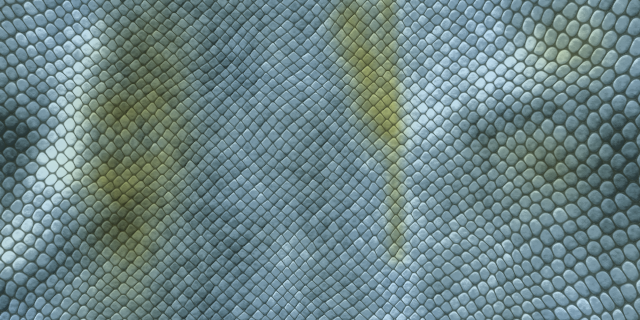
Write a Shadertoy shader that draws this texture.

```glsl
const vec3 SHADOW = vec3(0.16, 0.23, 0.25);
const vec3 SLATE = vec3(0.33, 0.45, 0.51);
const vec3 STEEL = vec3(0.47, 0.60, 0.69);
const vec3 SHEEN = vec3(0.76, 0.88, 0.97);
const vec3 OLIVE = vec3(0.41, 0.43, 0.24);
const float SPINE_X = 0.86;       // where the scales are smallest
const float SPINE_DENSITY = 25.0; // scales per canvas height at the spine
const float SPREAD = 0.9;         // growth of the scales away from the spine

float hash(vec2 p) {
    vec3 h = fract(p.xyx * 0.1031);
    h += dot(h, h.yzx + 33.33);
    return fract((h.x + h.y) * h.z);
}

float noise(vec2 p) {
    vec2 i = floor(p), f = fract(p);
    f = f * f * (3.0 - 2.0 * f);
    return mix(mix(hash(i), hash(i + vec2(1, 0)), f.x),
               mix(hash(i + vec2(0, 1)), hash(i + vec2(1, 1)), f.x), f.y);
}

float fbm(vec2 p) {
    float sum = 0.0, amp = 0.5;
    for (int i = 0; i < 4; i++) {
        sum += amp * noise(p);
        p = p * 2.03 + 17.0;
        amp *= 0.5;
    }
    return sum;
}

float blob(vec2 p, vec2 centre, vec2 radius) {
    vec2 d = (p - centre) / radius;
    return exp(-dot(d, d));
}

// Soft stroke from a to b
float fold(vec2 p, vec2 a, vec2 b, float width) {
    vec2 ab = b - a;
    float t = clamp(dot(p - a, ab) / dot(ab, ab), 0.0, 1.0);
    float d = length(p - a - ab * t) / width;
    return exp(-d * d);
}

float density(float x) {
    float t = x - SPINE_X;
    return SPINE_DENSITY / (1.0 + SPREAD * t * t);
}

// Staggered lattice that fans out on both sides of the spine
vec2 scaleGrid(vec2 p, float aspect) {
    float s = sqrt(SPREAD);
    float u = SPINE_DENSITY / s * atan(s * (p.x - SPINE_X));
    float v = (p.y - 0.5) * density(p.x) * aspect;
    return vec2(u + v, u - v);
}

vec2 gridToSkin(vec2 g, float aspect) {
    return 0.5 * vec2(g.x + g.y, (g.x - g.y) / aspect);
}

vec2 scaleCentre(vec2 cell, float jitter) {
    return cell + jitter * (vec2(hash(cell), hash(cell + 57.0)) - 0.5);
}

// Nearest scale: offset from its centre (xy) and its cell (zw)
vec4 nearestScale(vec2 grid, float aspect, float jitter) {
    vec4 best = vec4(9.0);
    for (int k = 0; k < 9; k++) {
        vec2 cell = floor(grid + 0.5) + vec2(k % 3 - 1, k / 3 - 1);
        vec2 d = gridToSkin(grid - scaleCentre(cell, jitter), aspect);
        if (dot(d, d) < dot(best.xy, best.xy)) best = vec4(d, cell);
    }
    return best;
}

// Distance to the cell border, with corners rounded by a soft minimum
float borderDistance(vec4 near, float aspect, float jitter, float sharpness) {
    vec2 centre = scaleCentre(near.zw, jitter);
    float sum = 0.0;
    for (int k = 0; k < 9; k++) {
        if (k == 4) continue;
        vec2 cell = near.zw + vec2(k % 3 - 1, k / 3 - 1);
        vec2 toOther = gridToSkin(scaleCentre(cell, jitter) - centre, aspect);
        float d = 0.5 * length(toOther) - dot(near.xy, normalize(toOther));
        sum += exp(-sharpness * d);
    }
    return -log(sum) / sharpness;
}

// Broad light and shade of the draped skin
float drape(vec2 p) {
    float light = 0.49 + 0.75 * (fbm(p * vec2(3.2, 2.4) + 4.0) - 0.47);
    light += 0.50 * fold(p, vec2(0.03, 0.22), vec2(0.17, 0.47), 0.085);
    light += 0.42 * fold(p, vec2(0.17, 0.47), vec2(0.28, 0.88), 0.065);
    light += 0.26 * fold(p, vec2(1.32, 0.66), vec2(1.66, 0.80), 0.11);
    light += 0.12 * blob(p, vec2(1.28, 0.42), vec2(0.05, 0.2));
    light += 0.10 * blob(p, vec2(0.88, 0.6), vec2(0.10, 0.6));
    light += 0.14 * blob(p, vec2(1.55, 0.18), vec2(0.4, 0.2));
    light -= 0.27 * fold(p, vec2(0.0, 0.08), vec2(0.4, 0.32), 0.07);
    light -= 0.22 * blob(p, vec2(0.38, 0.55), vec2(0.10, 0.45));
    light -= 0.26 * blob(p, vec2(0.03, 0.57), vec2(0.10, 0.14));
    light -= 0.22 * fold(p, vec2(1.48, 0.60), vec2(1.72, 0.68), 0.06);
    return light - 0.20 * blob(p, vec2(1.92, 0.52), vec2(0.12, 0.25));
}

// Where the yellowish pigment shows
float pigment(vec2 p) {
    float stain = 0.65 * blob(p, vec2(0.38, 0.45), vec2(0.13, 0.4));
    stain += 0.40 * blob(p, vec2(0.52, 0.72), vec2(0.12, 0.35));
    stain += 0.65 * fold(p, vec2(1.10, 0.95), vec2(1.20, 0.58), 0.07);
    stain += 0.45 * fold(p, vec2(1.21, 1.0), vec2(1.24, 0.2), 0.03);
    stain += 0.45 * blob(p, vec2(1.78, 0.85), vec2(0.13, 0.12));
    stain += 0.35 * blob(p, vec2(1.68, 0.48), vec2(0.2, 0.14));
    return clamp(stain * (0.3 + 1.3 * fbm(p * 9.0)) + 0.25 * fbm(p * 4.0) - 0.04, 0.0, 0.85);
}

vec3 skinColour(float light, float stain) {
    vec3 c = mix(SHADOW, SLATE, smoothstep(0.0, 0.38, light));
    c = mix(c, STEEL, smoothstep(0.32, 0.62, light));
    c = mix(c, SHEEN, smoothstep(0.62, 1.05, light));
    return mix(c, OLIVE * (0.55 + 1.0 * light), stain);
}

void mainImage(out vec4 fragColor, in vec2 fragCoord) {
    vec2 p = fragCoord / iResolution.y;
    vec2 wobble = vec2(noise(p * 6.0), noise(p * 6.0 + 31.0)) - 0.5;

    // Diamonds at the spine, rounded hexagons at the sides
    float side = smoothstep(0.1, 0.85, abs(p.x - SPINE_X));
    float aspect = mix(1.05, 1.35, side), jitter = mix(0.16, 0.24, side);
    vec4 near = nearestScale(scaleGrid(p + 0.025 * wobble, aspect), aspect, jitter);
    float border = borderDistance(near, aspect, jitter, mix(34.0, 17.0, side));
    float aa = 0.8 * density(p.x) / iResolution.y;
    float body = smoothstep(-aa, aa, border - 0.025);

    // Raised scale lit from the upper left
    float facing = dot(near.xy, vec2(-0.9, 1.6));
    float rim = smoothstep(0.17, 0.04, border) * body;
    float grain = fbm(p * vec2(75.0, 110.0)) - 0.47;
    float light = drape(p) + 0.20 * (hash(near.zw + 7.0) - 0.5) + 0.38 * grain;
    light += 0.12 * facing + 0.42 * rim * facing + 0.05 * body;

    float stain = pigment(p);
    vec3 scale = skinColour(light, stain);
    vec3 groove = skinColour(light * 0.45, min(stain + 0.2, 0.9)) * 0.88;
    fragColor = vec4(clamp(mix(groove, scale, body), 0.0, 1.0), 1.0);
}
```
